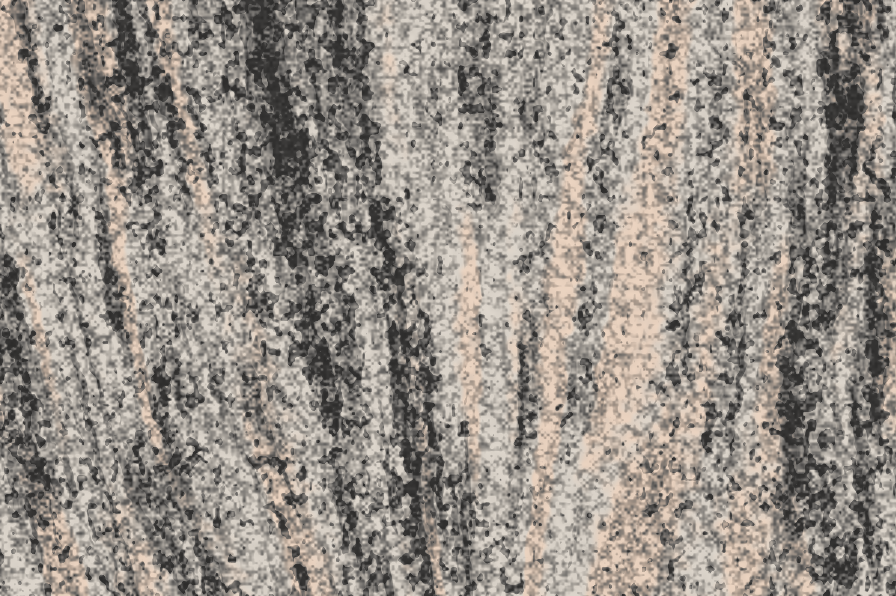
A Shadertoy shader for this texture:

```glsl
// Polished migmatite granite: steep grey, black and pink veins with mineral grain.
// A bent flow coordinate runs across the veins; stretched noise along it gives
// bands and streaks, and finer noise adds dark mica specks and pale crystals.

const vec3 PINK_TINT = vec3(1.10, 0.99, 0.90);
const vec3 GREY_TINT = vec3(1.015, 1.00, 0.965);
const vec3 MICA_TINT = vec3(1.02, 1.00, 0.98);
const float DARKEST = 0.17;
const float PALEST = 0.84;

float hash(vec2 cell) {
    return fract(sin(dot(cell, vec2(127.1, 311.7))) * 43758.5453);
}

float noise(vec2 p) {
    vec2 cell = floor(p);
    vec2 f = fract(p);
    f = f * f * (3.0 - 2.0 * f);
    float low = mix(hash(cell), hash(cell + vec2(1.0, 0.0)), f.x);
    float high = mix(hash(cell + vec2(0.0, 1.0)), hash(cell + 1.0), f.x);
    return mix(low, high, f.y);
}

float fbm(vec2 p, int octaves) {
    float sum = 0.0;
    float total = 0.0;
    float weight = 1.0;
    for (int i = 0; i < octaves; i++) {
        sum += weight * noise(p);
        total += weight;
        weight *= 0.55;
        p = p * 2.03 + 17.3;
    }
    return sum / total;
}

float bump(float x, float centre, float width) {
    float d = (x - centre) / width;
    return exp(-d * d);
}

// Distance across the veins: leaning right, then left, then nearly upright
float flowAcross(vec2 p) {
    float lean = 0.24 * (1.0 - smoothstep(0.4, 1.05, p.x))
               - 0.20 * bump(p.x, 1.0, 0.25);
    float across = p.x + lean * (p.y - 0.6);

    // Lens-shaped fold that the veins part around
    vec2 lens = (p - vec2(0.97, 0.42)) / vec2(0.17, 0.30);
    across -= 0.05 * lens.x * exp(-dot(lens, lens));

    // Broad waves and ragged small wobble
    across += 0.07 * (noise(p * vec2(3.0, 2.6) + 4.0) - 0.5);
    across += 0.022 * (noise(p * vec2(8.0, 7.0)) - 0.5);
    across += 0.012 * (noise(p * 50.0) - 0.5);
    return across;
}

// Large dark and pale zones of the slab
float zoneDarkness(vec2 p) {
    float dark = 0.08 * bump(p.x, 0.36, 0.20) + 0.10 * smoothstep(1.18, 1.32, p.x);
    return dark - 0.08 * bump(p.x, 0.97, 0.22);
}

vec3 stoneColor(float tone, float pink) {
    vec3 tint = mix(GREY_TINT, PINK_TINT, pink);
    tint = mix(MICA_TINT, tint, smoothstep(0.30, 0.65, tone));
    return tone * tint;
}

void mainImage(out vec4 fragColor, in vec2 fragCoord) {
    vec2 p = fragCoord / iResolution.y;
    vec2 flow = vec2(flowAcross(p), p.y);

    // Veins, from broad bands to thin streaks
    float band = fbm(flow * vec2(22.0, 2.2) + 3.0, 2);
    float streak = fbm(flow * vec2(60.0, 6.0) + 9.0, 2);
    float darkness = band + zoneDarkness(p);
    float pinkVein = smoothstep(0.50, 0.80, noise(flow * vec2(25.0, 2.3) + 31.0)
                   - 0.6 * zoneDarkness(p) + 0.20 * (noise(p * 60.0) - 0.5));

    // Crystals of two sizes
    float grain = noise(p * vec2(110.0, 95.0) + 5.0);
    float fineGrain = noise(p * 200.0 + 11.0);

    // Mica: clustered specks and thin broken lines, denser in dark bands
    float cluster = fbm(p * vec2(88.0, 66.0) + 23.0, 2);
    float speck = smoothstep(0.59, 0.67, cluster + 0.45 * (darkness - 0.5)
                - 0.06 * pinkVein);
    float line = smoothstep(0.59, 0.72, streak + 0.45 * (darkness - 0.5)
               + 0.35 * (grain - 0.5) - 0.08 * pinkVein);

    float tone = 0.645 + 0.04 * pinkVein;
    tone -= 0.24 * (darkness - 0.5);
    tone -= 0.16 * (streak - 0.5);
    tone += 0.34 * (grain - 0.5) + 0.46 * (fineGrain - 0.5);
    tone -= 0.30 * speck + 0.20 * line * (1.0 - 0.5 * speck);
    tone = clamp(tone, DARKEST + 0.08 * fineGrain, PALEST - 0.05 * (1.0 - grain));

    float pink = pinkVein * (0.55 + 0.45 * grain) + 0.20;
    fragColor = vec4(stoneColor(tone, clamp(pink, 0.0, 1.0)), 1.0);
}
```
